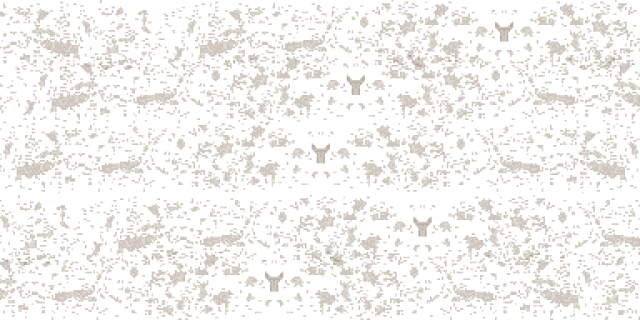
This pattern is drawn by a WebGL 2 fragment shader. Its source:

```glsl
#version 300 es
precision highp float;
// Weathered stone speckle: five shifted rows of one mirrored, pixelated fleck strip on white.

uniform vec2 u_resolution;
out vec4 outColor;

const float GRID_ROWS = 192.0;      // square cells per canvas height
const int SAMPLES = 3;              // antialiasing samples per pixel side
const vec3 PAPER = vec3(1.0);
const vec3 INK = vec3(0.81, 0.78, 0.75);
const vec3 PALE_INK = vec3(0.87, 0.85, 0.82);
const vec3 DARK_INK = vec3(0.73, 0.69, 0.65);

// Strip layout, in cells
const int STRIPS = 5;
const vec2 STRIP_AXIS[STRIPS] = vec2[](
    vec2(302, 172), vec2(213, 140), vec2(192, 99), vec2(253, 55), vec2(164, 22));
const float STRIP_WIDTH = 438.0;
const float STRIP_LEFT = 246.0;     // extent left of the mirror axis
const float BAND_CENTER = -2.0;
const float BAND_HALF = 22.0;

// Large flecks: distance from axis, height, half width, half height
const int FLECKS = 8;
const vec4 FLECK[FLECKS] = vec4[](
    vec4(31, -9, 6, 3.2), vec4(14, 1, 3, 2.6), vec4(23, 7, 3.2, 2.8), vec4(38, 13, 4, 3),
    vec4(4, -12, 1.7, 1.7), vec4(120, -7, 14, 2.2), vec4(171, -9, 10, 3.6), vec4(58, 3, 5, 3.6));

const float DASH_BASE = 0.035;
const float DASH_GAIN = 0.21;
const float BLOB_SCALE = 0.16;
const float BLOB_SPARSE = 0.43;     // noise thresholds
const float BLOB_DENSE = 0.24;

float hash(vec2 p) {
    uvec2 q = uvec2(ivec2(p) + 4096) * uvec2(1597u, 7919u);
    uint h = (q.x ^ (q.y << 7)) * 40503u;
    h = (h ^ (h >> 15)) * 73939u;
    h = (h ^ (h >> 13)) * 49157u;
    return float((h ^ (h >> 16)) & 65535u) / 65536.0;
}

float gradientDot(vec2 corner, vec2 offset) {
    float angle = 6.28318 * hash(corner);
    return dot(vec2(cos(angle), sin(angle)), offset);
}

float gradientNoise(vec2 p) {
    vec2 i = floor(p), f = p - i;
    vec2 w = f * f * f * (f * (f * 6.0 - 15.0) + 10.0);
    vec2 e = vec2(1, 0);
    return mix(mix(gradientDot(i, f), gradientDot(i + e, f - e), w.x),
               mix(gradientDot(i + e.yx, f - e.yx), gradientDot(i + 1.0, f - 1.0), w.x), w.y);
}

float bump(float x, float center, float width) {
    float t = (x - center) / width;
    return exp(-t * t);
}

// Tint of one strip cell; p.x is the distance from the mirror axis
vec3 stripTint(vec2 p) {
    float band = smoothstep(BAND_HALF, BAND_HALF - 7.0, abs(p.y - BAND_CENTER));
    float density = bump(p.x, 54.0, 24.0) + 0.4 * bump(p.x, 118.0, 24.0)
                  + bump(p.x, 172.0, 24.0) + 0.7 * bump(p.x, 235.0, 18.0);
    density = min(density + 0.12, 1.0) * band;
    float grain = hash(p + 700.0);
    vec3 ink = grain < 0.62 ? INK : PALE_INK;

    // Central forked mark
    bool body = p.x <= 2.0 && p.y >= -5.0 && p.y <= 3.0;
    bool arm = p.x <= 5.0 && abs(p.y - p.x + 0.5) < 1.6;
    if (body || arm) return grain < 0.45 ? DARK_INK : INK;

    // Large ragged flecks, rising toward the axis
    for (int i = 0; i < FLECKS; i++) {
        vec2 d = p - FLECK[i].xy;
        d.y += d.x * (FLECK[i].z > 12.0 ? 0.12 : 0.32);
        if (length(d / FLECK[i].zw) + 0.5 * (grain - 0.5) < 1.0) return ink;
    }

    // Small blobs and scattered dashes
    float blob = gradientNoise(p * BLOB_SCALE * vec2(0.9, 1.15) + 31.4);
    float threshold = mix(BLOB_SPARSE, BLOB_DENSE, density) + (1.0 - band) * 0.3;
    if (blob + 0.12 * (grain - 0.5) > threshold) return ink;
    float clump = smoothstep(-0.4, 0.4, gradientNoise(p * 0.11 + 87.3));
    float chance = (DASH_BASE * band + DASH_GAIN * density) * (0.35 + 1.1 * clump);
    bool wide = hash(floor(p / vec2(2, 1)) + 210.0) < chance * 0.75;
    bool tall = hash(floor(p / vec2(1, 2)) + 930.0) < chance * 0.3;
    return wide || tall ? ink : PAPER;
}

// Overlapping strips multiply
vec3 patternColor(vec2 cell) {
    vec3 color = PAPER;
    for (int i = 0; i < STRIPS; i++) {
        vec2 p = cell - STRIP_AXIS[i];
        if (abs(p.y - BAND_CENTER) > BAND_HALF) continue;
        p.x = abs(mod(p.x + STRIP_LEFT, STRIP_WIDTH) - STRIP_LEFT);
        color *= stripTint(floor(p + 0.5));
    }
    return max(color, DARK_INK * 0.93);
}

void main() {
    vec3 sum = vec3(0.0);
    for (int y = 0; y < SAMPLES; y++) {
        for (int x = 0; x < SAMPLES; x++) {
            vec2 offset = (vec2(x, y) + 0.5) / float(SAMPLES) - 0.5;
            sum += patternColor(floor((gl_FragCoord.xy + offset) / u_resolution.y * GRID_ROWS));
        }
    }
    outColor = vec4(sum / float(SAMPLES * SAMPLES), 1.0);
}
```
